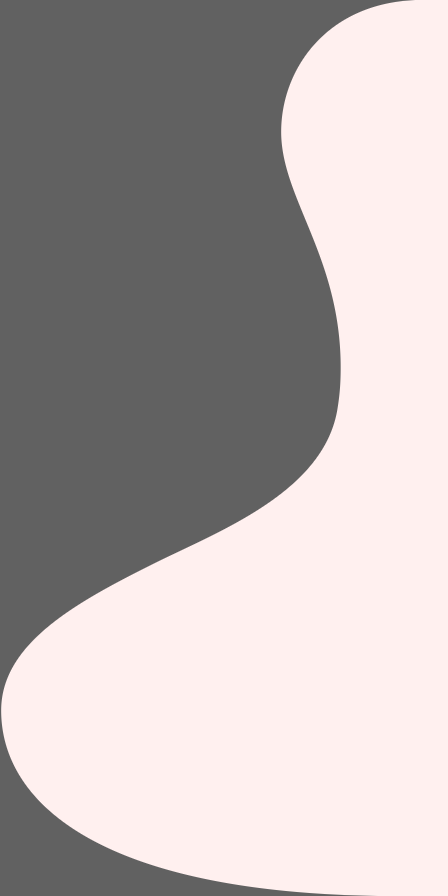
Write a WebGL 2 fragment shader that draws this background.

```glsl
#version 300 es
precision highp float;

#define GRID vec2(384.0, 768.0)
#define BISECTIONS 12
#define GREY vec3(0.38)
#define BLUSH vec3(1.0, 0.941, 0.937)

uniform vec2 u_resolution;
out vec4 fragColor;

vec2 bezier(vec2 a, vec2 b, vec2 c, vec2 d, float t) {
    float s = 1.0 - t;
    return s * s * s * a + 3.0 * s * t * (s * b + t * c) + t * t * t * d;
}

vec2 bezierTangent(vec2 a, vec2 b, vec2 c, vec2 d, float t) {
    float s = 1.0 - t;
    return s * s * (b - a) + 2.0 * s * t * (c - b) + t * t * (d - c);
}

// Distance right of a curve that always descends, positive inside the blob
float sideOfCurve(vec2 p, vec2 a, vec2 b, vec2 c, vec2 d) {
    float t = 0.5;
    float stride = 0.25;
    for (int i = 0; i < BISECTIONS; i++) {
        t += bezier(a, b, c, d, t).y < p.y ? stride : -stride;
        stride *= 0.5;
    }
    vec2 offset = p - bezier(a, b, c, d, t);
    vec2 tangent = normalize(bezierTangent(a, b, c, d, t));
    return offset.x * tangent.y - offset.y * tangent.x;
}

// The outline is a chain of cubics, y pointing down; choose the one at this height
float blobSide(vec2 p) {
    vec2 crown = vec2(362, 0);
    vec2 head = vec2(241, 113);
    vec2 waist = vec2(292, 315);
    vec2 hip = vec2(289, 352);
    vec2 slope = vec2(128, 485);
    vec2 belly = vec2(1, 609);
    vec2 base = vec2(340, 768);

    if (p.y < head.y) return sideOfCurve(p, crown, vec2(282, 0), vec2(241, 58), head);
    if (p.y < waist.y) return sideOfCurve(p, head, vec2(241, 170), vec2(292, 220), waist);
    if (p.y < hip.y) return sideOfCurve(p, waist, vec2(292, 330), vec2(291, 340), hip);
    if (p.y < slope.y) return sideOfCurve(p, hip, vec2(276, 424), vec2(183, 457), slope);
    if (p.y < belly.y) return sideOfCurve(p, slope, vec2(62, 518), vec2(1, 553), belly);
    return sideOfCurve(p, belly, vec2(1, 690), vec2(90, 768), base);
}

void main() {
    vec2 uv = gl_FragCoord.xy / u_resolution;
    vec2 p = vec2(uv.x, 1.0 - uv.y) * GRID;

    // Edge softened over one pixel
    float pixel = GRID.y / u_resolution.y;
    float coverage = clamp(0.5 + blobSide(p) / pixel, 0.0, 1.0);
    fragColor = vec4(mix(GREY, BLUSH, coverage), 1.0);
}
```
